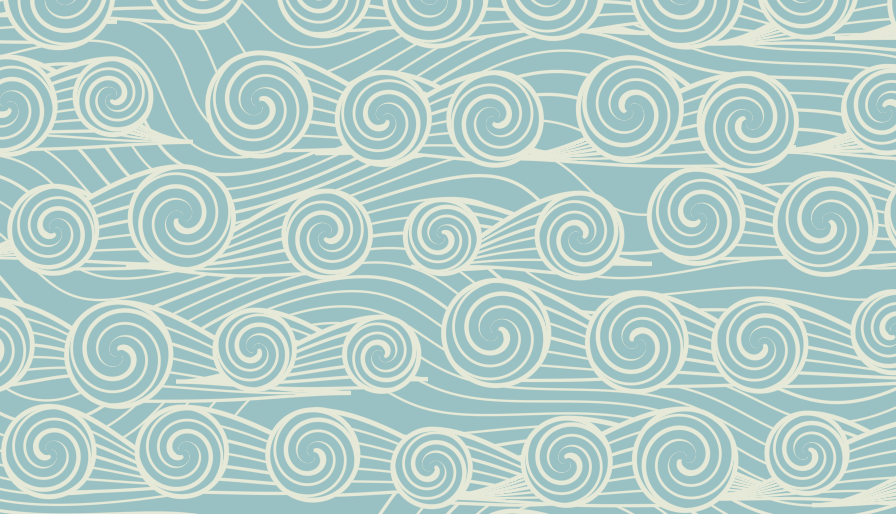
Write a Shadertoy shader that draws this pattern.

```glsl
// Cream line drawing of curling waves with sweeping tails on a pale teal sea.

const vec3 SEA = vec3(0.600, 0.752, 0.760);
const vec3 CREAM = vec3(0.902, 0.914, 0.842);
const vec2 CELL = vec2(0.245, 0.225);   // spacing of the curls, in canvas heights
const float JITTER = 0.055;             // scatter of the curl centres
const float RADIUS_MIN = 0.072;
const float RADIUS_MAX = 0.109;
const float THIN = 0.0023;              // half widths of the strokes
const float MEDIUM = 0.0032;
const float BOLD = 0.0048;
const float HOOK = 0.0068;
const float ARMS = 3.0;                 // spiral arms in a curl
const float WINDING = 4.0;              // arm crossings along a radius
const float STRANDS = 6.0;              // strands in a tail
const float TAU = 6.28318;

float hash(vec2 p) {
    return fract(sin(dot(p, vec2(127.1, 311.7))) * 43758.5453);
}

// Coverage of a shape from its signed distance, about one pixel soft.
float fill(float d) {
    float soft = 0.75 / iResolution.y;
    return 1.0 - smoothstep(-soft, soft, d);
}

// Long, drifting contours that bunch up and spread out.
float current(vec2 p) {
    return 25.0 * p.y + 2.0 * sin(4.6 * p.x + 1.3 * sin(5.0 * p.y))
         + 1.3 * sin(8.0 * p.x - 6.0 * p.y + 2.0) + 0.9 * sin(9.0 * p.y + 3.0 * p.x);
}

float backgroundInk(vec2 p) {
    const float e = 0.001;
    float g = current(p);
    vec2 slope = vec2(current(p + vec2(e, 0.0)), current(p + vec2(0.0, e))) - g;
    float d = abs(fract(g) - 0.5) * e / max(length(slope), 0.008);
    float weight = mix(THIN, MEDIUM, step(0.7, hash(vec2(floor(g), 3.0))));
    return fill(d - weight);
}

// Bundle of strands falling from the crest and merging in a point.
// Returns ink in x and the covered area in y; q is mirrored to run rightwards.
vec2 tail(vec2 q, float radius, float len, float bend) {
    float u = q.x / len;
    if (u < 0.0 || u > 1.0) return vec2(0.0);
    float ease = u * u * (3.0 - 2.0 * u);
    float easeSlope = 6.0 * u * (1.0 - u);
    float drop = 1.75 * radius;
    float depth = 1.9 * radius;
    float swell = sin(0.5 * TAU * u);
    float thickness = depth * (1.0 - ease);
    float top = radius - drop * ease + bend * swell * swell;
    float gap = max(thickness / STRANDS, 0.0001);

    float h = q.y - (top - thickness);
    float k = clamp(floor(h / gap + 0.5), 0.0, STRANDS);
    float slope = ((depth * (1.0 - k / STRANDS) - drop) * easeSlope
                + bend * 0.5 * TAU * sin(TAU * u)) / len;
    float d = abs(h - k * gap) / sqrt(1.0 + slope * slope);

    float weight = mix(THIN, MEDIUM, step(0.65, hash(vec2(k, len))));
    if (k == 0.0) weight = MEDIUM;
    if (k == STRANDS) weight = BOLD;
    float area = fill(-h) * fill(h - thickness);
    return vec2(fill(d - weight), area);
}

// Round curl: bold rim, thin arms and one bold arm ending in a hook.
vec2 curl(vec2 q, float radius, float phase) {
    float r = max(length(q), 0.0005);
    float rho = r / radius;
    float g = ARMS * atan(q.y, q.x) / TAU + WINDING * rho + phase;
    float grad = length(vec2(ARMS / (TAU * r), WINDING / radius));
    float d = abs(fract(g) - 0.5) / grad;

    float boldArm = 1.0 - step(0.5, mod(floor(g), ARMS));
    float hook = mix(HOOK, BOLD * 0.9, smoothstep(0.12, 0.5, rho))
               * smoothstep(0.04, 0.16, rho);
    float thinArm = MEDIUM * 0.85 * smoothstep(0.22, 0.5, rho);
    float area = fill(r - radius);
    float arms = fill(d - mix(thinArm, hook, boldArm)) * area * smoothstep(0.03, 0.1, rho);
    return vec2(max(arms, fill(abs(r - radius) - BOLD)), area);
}

void mainImage(out vec4 fragColor, in vec2 fragCoord) {
    vec2 p = fragCoord / iResolution.y;
    float ink = backgroundInk(p);
    vec2 curls = vec2(0.0);
    float row = floor(p.y / CELL.y);

    // Lower waves overlap higher ones; all curls lie above all tails.
    for (int j = 2; j >= -2; j--) {
        float y = row + float(j);
        float stagger = 0.5 * mod(y, 2.0);
        float column = floor(p.x / CELL.x - stagger);
        for (int i = -3; i <= 3; i++) {
            vec2 id = vec2(column + float(i), y);
            vec2 scatter = vec2(hash(id), hash(id + 17.3)) - 0.5;
            vec2 centre = (id + vec2(0.5 + stagger, 0.5)) * CELL + JITTER * scatter;
            float radius = mix(RADIUS_MIN, RADIUS_MAX, hash(id + 41.7));
            float side = hash(id + 5.9) < 0.65 ? 1.0 : -1.0;
            vec2 q = (p - centre) * vec2(side, 1.0);

            float len = mix(0.32, 0.5, hash(id + 29.1));
            vec2 t = tail(q, radius, len, 0.03 * (hash(id + 63.3) - 0.4));
            ink = max(ink * (1.0 - t.y), t.x);

            vec2 c = curl(q, radius, ARMS * hash(id + 83.9));
            curls = vec2(max(curls.x * (1.0 - c.y), c.x), max(curls.y, c.y));
        }
    }
    ink = max(ink * (1.0 - curls.y), curls.x);
    fragColor = vec4(mix(SEA, CREAM, ink), 1.0);
}
```
